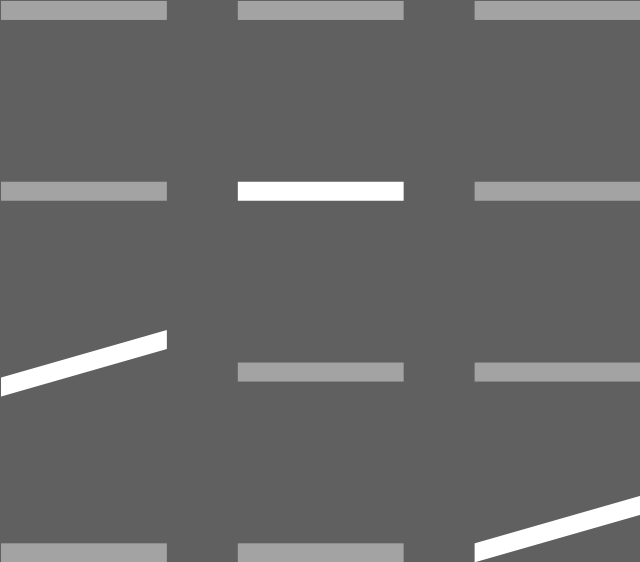
Reproduce this pattern procedurally as a Shadertoy shader.

```glsl
// Grid of pale dashes on dark grey, one white dash in each row below the first, the lower ones tilted.
#define BACKGROUND vec3(0.378)
#define DASH_GREY vec3(0.641)
#define DASH_WHITE vec3(1.0)
#define GRID_ORIGIN vec2(0.0016, 0.0186)  // left end and centre line of the first dash
#define GRID_PITCH vec2(0.3700, 0.3217)
#define GRID_LAST vec2(2.0, 3.0)          // last column and row
#define DASH_SIZE vec2(0.2591, 0.0338)
#define TILT_RISE 0.0846                  // climb along a tilted dash
#define TILT_DROP 0.0267                  // lowering of the first tilted dash

// Column of the white dash in a row
float whiteColumn(float row) {
    return mod(2.0 * row + 2.0, 3.0);
}

// Smoothed coverage of a span, with its signed distance given in pixels
float coverage(float distancePx) {
    return clamp(0.5 - distancePx, 0.0, 1.0);
}

void mainImage(out vec4 fragColor, in vec2 fragCoord) {
    // Canvas units, measured down from the top left
    vec2 p = fragCoord / iResolution.xy;
    p.y = 1.0 - p.y;

    // Nearest dash: columns start at their left end, rows at their centre line
    vec2 grid = (p - GRID_ORIGIN) / GRID_PITCH;
    vec2 cell = clamp(floor(grid + vec2(0.04, 0.5)), vec2(0.0), GRID_LAST);
    vec2 local = p - GRID_ORIGIN - cell * GRID_PITCH;

    // White dashes; those in the two lower rows are sheared upwards
    bool isWhite = cell.y > 0.5 && abs(cell.x - whiteColumn(cell.y)) < 0.5;
    if (isWhite && cell.y > 1.5) {
        float drop = cell.y < 2.5 ? TILT_DROP : 0.0;
        local.y += TILT_RISE * local.x / DASH_SIZE.x - drop;
    }

    // Distances to the ends and to the long edges
    local.x -= 0.5 * DASH_SIZE.x;
    vec2 edgePx = (abs(local) - 0.5 * DASH_SIZE) * iResolution.xy;
    float dash = coverage(edgePx.x) * coverage(edgePx.y);

    vec3 paint = isWhite ? DASH_WHITE : DASH_GREY;
    fragColor = vec4(mix(BACKGROUND, paint, dash), 1.0);
}
```
